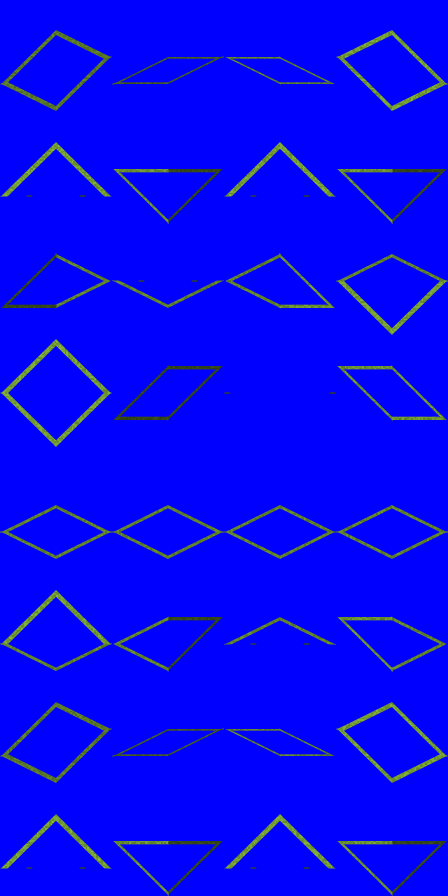
This pattern is drawn by a WebGL 2 fragment shader. Its source:

```glsl
#version 300 es
precision highp float;
// Sheet of outlined isometric ground tiles, 4 across and 8 down, on flat blue.
// Each row raises a set of tile corners and each column turns that set a quarter;
// every tile is two folded triangles with a shaded, speckled grass rim.

uniform vec2 u_resolution;
out vec4 fragColor;

const vec2 GRID = vec2(4.0, 8.0);
const vec3 BLUE = vec3(0.0, 0.0, 1.0);
const vec3 GRASS = vec3(0.46, 0.62, 0.20);
const float RIM_WIDTH = 0.062;                 // share of a tile side
const vec2 TILE_CENTER = vec2(0.5, 0.25);
const vec2 TILE_HALF = vec2(0.488, 0.241);

// Corner order: top, right, bottom, left
const vec2 CORNER[4] = vec2[4](vec2(0, 1), vec2(1, 0), vec2(0, -1), vec2(-1, 0));

// Corner heights of the first column; the rows repeat after six
const ivec4 RAISED[6] = ivec4[6](
    ivec4(1, 1, 0, 0), ivec4(1, 0, 1, 0), ivec4(1, 1, 1, 0),
    ivec4(2, 1, 0, 1), ivec4(0, 0, 0, 0), ivec4(1, 0, 0, 0));

float hash(vec2 p) {
    return fract(sin(dot(p, vec2(127.1, 311.7))) * 43758.5453);
}

float cross2(vec2 a, vec2 b) {
    return a.x * b.y - a.y * b.x;
}

float cover(float dist, float pixel) {
    return clamp(dist / pixel + 0.5, 0.0, 1.0);
}

float cornerHeight(int corner, ivec2 cell) {
    return float(RAISED[cell.y % 6][(corner - cell.x + 4) & 3]);
}

vec2 project(int corner, float height) {
    return TILE_CENTER + TILE_HALF * (CORNER[corner] + vec2(0.0, height));
}

// Coverage of the bands along the two sides that meet at the apex
float rim(vec2 p, vec2 apex, vec2 b, vec2 c, float pixel) {
    vec2 e = b - apex, f = c - apex, d = p - apex;
    float area = cross2(e, f);
    float u = cross2(d, f) / area, v = cross2(e, d) / area;
    vec3 altitude = abs(area) / vec3(length(f), length(e), length(f - e));
    float sides = min(u * altitude.x, v * altitude.y);
    float fold = (1.0 - u - v) * altitude.z + 0.5 * pixel;
    float hole = min((u - RIM_WIDTH) * altitude.x, (v - RIM_WIDTH) * altitude.y);
    return cover(min(sides, fold), pixel) * (1.0 - cover(hole, pixel));
}

// Brightness of a face from its uphill direction
float faceLight(vec2 uphill) {
    return 0.85 + dot(uphill, vec2(-0.24, 0.18)) - 0.15 * uphill.x * uphill.x;
}

// Pair of short dashes left where a face is seen edge on
float dashes(vec2 p, float y, float spread, float pixel) {
    vec2 d = vec2(abs(abs(p.x - 0.5) - spread) - 0.024, abs(p.y - y) - 0.006);
    return cover(-max(d.x, d.y), pixel);
}

void main() {
    vec2 grid = gl_FragCoord.xy / u_resolution * GRID;
    vec2 p = fract(grid);
    ivec2 cell = ivec2(int(grid.x), int(GRID.y) - 1 - int(grid.y));
    float pixel = GRID.y / u_resolution.y;

    // Fold the tile along its more level diagonal, or the lower one if equal
    float top = cornerHeight(0, cell), right = cornerHeight(1, cell);
    float bottom = cornerHeight(2, cell), left = cornerHeight(3, cell);
    float rise = abs(top - bottom), run = abs(left - right);
    int first = (rise < run || (rise == run && top < left)) ? 1 : 0;

    // Grass grain
    float grain = 0.82 + 0.3 * hash(floor(grid * 64.0));
    vec3 color = BLUE;
    int edgeOn = 0;

    for (int i = 0; i < 2; i++) {
        int a = first + 2 * i, b = (a + 1) & 3, c = (a + 3) & 3;
        float ha = cornerHeight(a, cell);
        float hb = cornerHeight(b, cell), hc = cornerHeight(c, cell);
        vec2 pa = project(a, ha), pb = project(b, hb), pc = project(c, hc);
        if (abs(cross2(pb - pa, pc - pa)) < 0.001) {
            edgeOn++;
            continue;
        }
        vec2 uphill = CORNER[a] * (ha - 0.5 * (hb + hc)) + CORNER[b] * 0.5 * (hb - hc);
        vec3 grass = GRASS * faceLight(uphill) * grain;
        color = mix(color, grass, rim(p, pa, pb, pc, pixel));
    }

    // Dashes move to the tips when both faces vanish
    if (edgeOn > 0) {
        float spread = edgeOn == 2 ? 0.47 : 0.237;
        float mark = dashes(p, project(3, left).y, spread, pixel);
        color = mix(color, GRASS * 0.45, mark);
    }
    fragColor = vec4(color, 1.0);
}
```
